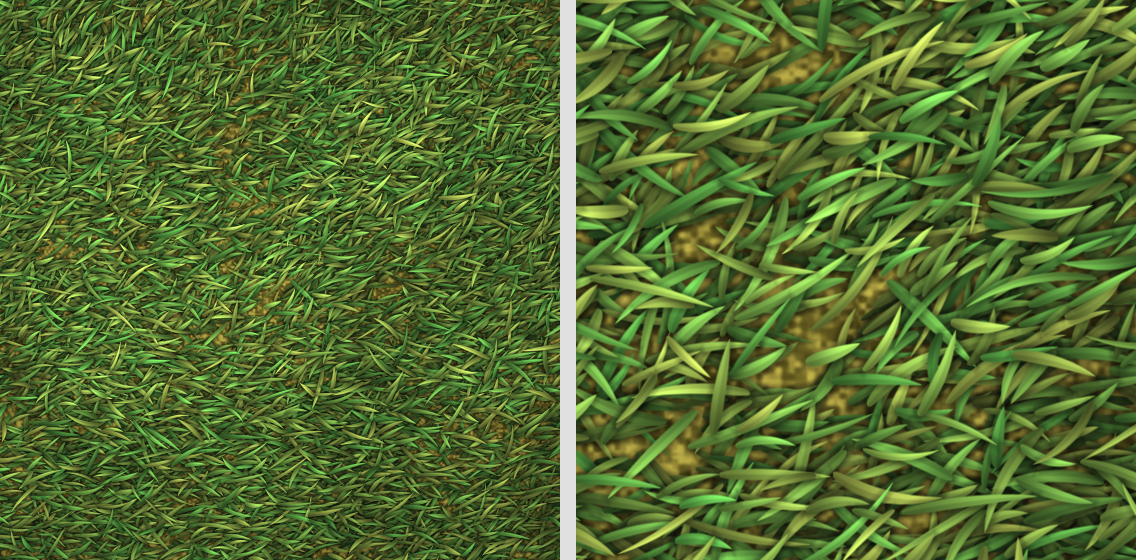
Left, the full canvas; right, a detail of the centre.
This texture is drawn by a Shadertoy shader. Its source:

```glsl
// Dense lawn seen from above: many layers of curved, tapered grass blades
// scattered on jittered grids over speckled soil. Each blade softly shades
// what lies beneath it; smooth noise steers the lean and thins out patches.

const int LAYERS = 24;
const float CELLS = 22.0;
const vec3 SOIL_DARK = vec3(0.30, 0.27, 0.09);
const vec3 SOIL_LIGHT = vec3(0.66, 0.61, 0.25);
const vec3 LEAF_COOL = vec3(0.29, 0.55, 0.23);
const vec3 LEAF_WARM = vec3(0.53, 0.58, 0.25);

float hash(vec2 p) {
    return fract(sin(dot(p, vec2(127.1, 311.7))) * 43758.545);
}

vec4 hash4(vec2 p, float seed) {
    float k = dot(p, vec2(127.1, 311.7)) + seed * 74.7;
    return fract(sin(k + vec4(0.0, 1.3, 2.9, 4.1)) * vec4(43758.5, 22578.1, 19642.3, 31415.9));
}

float valueNoise(vec2 p) {
    vec2 i = floor(p), f = fract(p);
    f = f * f * (3.0 - 2.0 * f);
    float low = mix(hash(i), hash(i + vec2(1, 0)), f.x);
    float high = mix(hash(i + vec2(0, 1)), hash(i + vec2(1, 1)), f.x);
    return mix(low, high, f.y);
}

vec3 soil(vec2 p) {
    float grain = 0.6 * valueNoise(p * 260.0) + 0.4 * valueNoise(p * 90.0);
    return mix(SOIL_DARK, SOIL_LIGHT, smoothstep(0.2, 0.8, grain));
}

// Lean of the lawn in radians: steeper toward the top, flatter below.
float leanAngle(vec2 p) {
    return mix(0.0, 0.65, p.y) + 0.7 * (valueNoise(p * 4.0 + 9.0) - 0.5);
}

// Blade coordinates: x runs 0 to 1 from root to tip, y is the signed
// offset from the curved midrib, z is the distance to the outline.
vec3 bladeShape(vec2 p, float angle, float len, float width, float bend) {
    vec2 dir = vec2(cos(angle), sin(angle));
    float u = dot(p, dir) / len;
    float v = dot(p, vec2(-dir.y, dir.x)) + bend * len * (u * u - 0.08);
    float t = clamp(u + 0.5, 0.0, 1.0);
    float halfWidth = width * 1.9 * pow(t, 0.35) * pow(1.0 - t, 0.7);
    float outline = max(abs(v) - halfWidth, (abs(u) - 0.5) * len);
    return vec3(t, v, outline);
}

vec3 leafColor(float hue, float tone, float t, float side, float depth) {
    vec3 color = mix(LEAF_COOL, LEAF_WARM, hue);
    float light = mix(0.66, 1.16, depth) * mix(0.62, 1.14, smoothstep(0.0, 0.75, t));
    light *= mix(0.78, 1.2, tone) * mix(0.9, 1.08, smoothstep(-0.001, 0.001, side));
    return color * light;
}

vec3 paintBlade(vec3 below, vec2 p, vec2 cell, float layer, vec2 shift, float edge) {
    vec4 place = hash4(cell, layer);
    vec4 look = hash4(cell + 57.0, layer + 3.7);
    vec4 turn = hash4(cell + 113.0, layer + 8.3);
    vec2 center = (cell + place.xy) / CELLS - shift;

    // Skip blades where the lawn is thin
    float density = mix(0.5, 1.08, smoothstep(0.2, 0.6, valueNoise(center * 9.0)));
    if (place.z > density) return below;

    float spread = (turn.x + turn.y - 1.0) * 1.35;
    float angle = leanAngle(center) + spread + (turn.z < 0.3 ? 3.14159 : 0.0);
    float len = mix(0.034, 0.083, place.w * place.w);
    float width = mix(0.0022, 0.0042, look.x);
    float bend = (turn.w - 0.5) * 0.8;
    vec3 blade = bladeShape(p - center, angle, len, width, bend);

    float depth = layer / float(LAYERS - 1);
    float shadow = 0.28 * (1.0 - smoothstep(0.0, 0.005, blade.z));
    float cover = 1.0 - smoothstep(-edge, edge, blade.z);
    vec3 leaf = leafColor(look.y, look.z, blade.x, blade.y, depth);
    return mix(below * (1.0 - shadow), leaf, cover);
}

vec3 grassLayer(vec3 color, vec2 p, float layer, float edge) {
    vec2 shift = hash4(vec2(layer, 5.0), 1.0).xy;
    vec2 home = floor((p + shift) * CELLS);
    for (int y = -1; y <= 1; y++) {
        for (int x = -1; x <= 1; x++) {
            color = paintBlade(color, p, home + vec2(x, y), layer, shift, edge);
        }
    }
    return color;
}

void mainImage(out vec4 fragColor, in vec2 fragCoord) {
    vec2 p = fragCoord / iResolution.y;
    float edge = max(0.0008, 0.7 / iResolution.y);

    vec3 color = soil(p);
    for (int i = 0; i < LAYERS; i++) {
        color = grassLayer(color, p, float(i), edge);
    }

    // Uneven daylight: broad mottling and a gentle falloff to the corners
    vec2 fromLight = p - vec2(0.4, 0.58);
    float daylight = 1.08 - 0.4 * dot(fromLight, fromLight);
    daylight *= mix(0.9, 1.1, valueNoise(p * 6.0 + 31.0));
    fragColor = vec4(clamp(color * daylight, 0.0, 1.0), 1.0);
}
```
